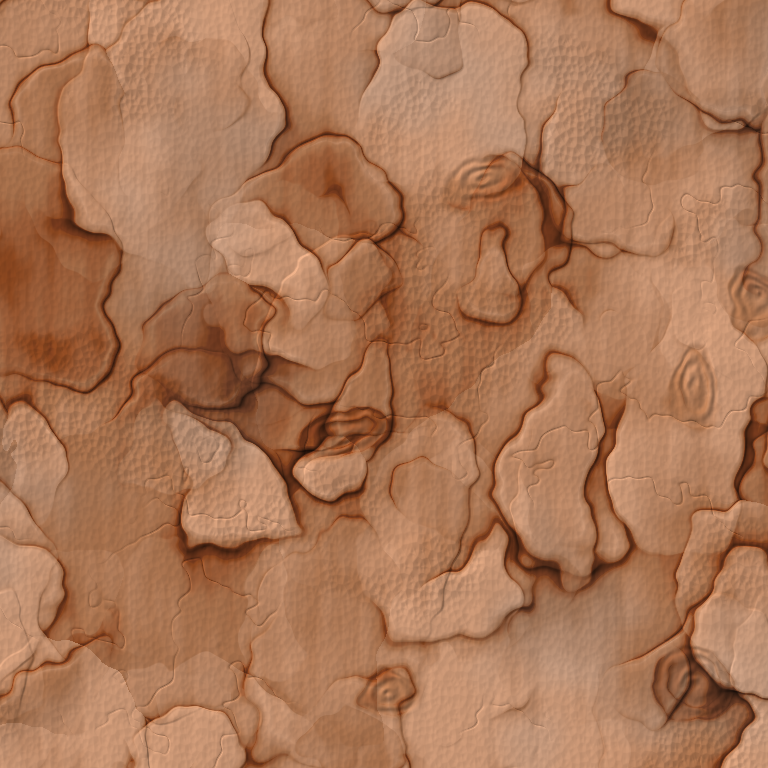
Reproduce this texture procedurally as a Shadertoy shader.

```glsl
// Peeling reddish-brown tree bark: stacked lobed plates, cracked rims, knots and gritty grain.

const vec3 UMBER  = vec3(0.45, 0.22, 0.11);
const vec3 RUST   = vec3(0.53, 0.27, 0.12);
const vec3 SIENNA = vec3(0.59, 0.35, 0.21);
const vec3 TAN    = vec3(0.64, 0.43, 0.29);
const vec3 CLAY   = vec3(0.71, 0.51, 0.38);
const vec3 PINK   = vec3(0.78, 0.58, 0.45);
const int LAYERS = 7;

float hash(vec2 p) {
    vec3 q = fract(vec3(p.xyx) * 0.1031);
    q += dot(q, q.yzx + 33.33);
    return fract((q.x + q.y) * q.z);
}

vec2 hash2(vec2 p) {
    return vec2(hash(p), hash(p + 71.7));
}

mat2 rotation(float a) {
    return mat2(cos(a), sin(a), -sin(a), cos(a));
}

// Layered, rotated sines, roughly -1..1
float waves(vec2 p, float seed) {
    float sum = 0.0, amp = 0.5;
    mat2 turn = rotation(1.1) * 1.7;
    p += seed * vec2(1.7, 2.3);
    for (int i = 0; i < 5; i++) {
        p = turn * p + seed;
        sum += amp * sin(p.x + 1.3 * sin(p.y));
        amp *= 0.6;
    }
    return sum;
}

// Cellular noise: distance to the nearest scattered point
float cellular(vec2 p) {
    vec2 cell = floor(p);
    float nearest = 2.0;
    for (int y = -1; y <= 1; y++)
    for (int x = -1; x <= 1; x++) {
        vec2 id = cell + vec2(x, y);
        nearest = min(nearest, length(id + hash2(id) - p));
    }
    return nearest;
}

// Scattered tilted pear shapes: x = signed distance, y = random value of the plate
vec2 plates(vec2 p, vec2 size, float seed, float reach, float density) {
    vec2 cell = floor(p / size);
    vec2 best = vec2(1.0, 0.0);
    for (int y = -1; y <= 1; y++)
    for (int x = -1; x <= 1; x++) {
        vec2 id = cell + vec2(x, y);
        vec2 key = id + seed * 13.0;
        if (hash(key + 5.5) > density) continue;
        vec2 centre = (id + 0.5 + 0.8 * (hash2(key) - 0.5)) * size;
        vec2 local = rotation(1.3 * (hash(key + 9.1) - 0.5)) * (p - centre);
        vec2 radius = size * reach * mix(vec2(0.28), vec2(0.55), hash2(key + 3.3));
        local.x *= 1.0 + 0.35 * clamp(local.y / radius.y, -1.0, 1.0);
        float d = (length(local / radius) - 1.0) * min(radius.x, radius.y);
        if (d < best.x) best = vec2(d, hash(key + 21.0));
    }
    return best;
}

// x = tone from dark to light, y = relief height
vec2 bark(vec2 p) {
    float tone = 0.62 + 0.3 * waves(p * 3.0, 1.0);
    float height = 0.0;

    // Plates painted from large to small
    for (int i = 0; i < LAYERS; i++) {
        float k = float(i);
        float seed = k * 3.7 + 2.0;
        float width = mix(0.36, 0.13, k / float(LAYERS - 1));
        vec2 size = width * vec2(1.0, mix(1.2, 2.0, mod(k, 2.0)));
        vec2 bend = 0.035 * vec2(waves(p * 9.0, seed), waves(p * 9.0, seed + 8.0));
        vec2 plate = plates(p + bend, size, seed, 1.0, 0.6);
        float d = plate.x;
        float inside = smoothstep(0.0015, -0.0015, d);
        float lift = smoothstep(-0.2, 0.6, waves(p * 4.0, seed + 4.0));
        float tint = mix(0.2, 1.05, plate.y) + 0.22 * waves(p * 6.0, seed + 6.0);
        tone = mix(tone, tint, inside * (0.25 + 0.5 * lift));
        float crack = exp(-abs(d) / mix(0.0018, 0.0045, lift * plate.y));
        tone -= lift * (0.75 * crack + 0.22 * (1.0 - inside) * exp(-max(d, 0.0) / 0.018));
        tone += 0.2 * lift * inside * exp(-abs(d + 0.009) / 0.004);
        height += lift * inside * (1.0 - 0.7 * exp(min(d, 0.0) / 0.012));
    }

    // Ringed knots
    vec2 sway = 0.012 * vec2(waves(p * 16.0, 31.0), waves(p * 16.0, 37.0));
    float knot = plates(p + sway, vec2(0.27), 40.0, 0.4, 0.5).x;
    float core = smoothstep(0.008, -0.008, knot);
    float ring = exp(-abs(knot) / 0.003) + 0.6 * exp(-abs(knot + 0.014) / 0.002);
    tone -= 0.25 * core + 0.4 * ring * smoothstep(-0.4, 0.4, waves(p * 12.0, 43.0));
    height += 0.3 * core * sin(knot * 420.0);

    // Creases, fibres and gritty patches
    float region = smoothstep(0.0, 0.5, waves(p * 5.0, 51.0));
    float crease = region * exp(-abs(waves(p * 13.0, 53.0)) / 0.035);
    float fibre = waves(p * vec2(55.0, 7.0), 57.0);
    float rough = smoothstep(0.15, 0.6, waves(p * 5.0, 61.0));
    float grit = cellular(p * vec2(125.0, 95.0));
    tone += 0.06 * fibre - 0.12 * crease - 0.12 * rough;
    height += 0.12 * fibre - 0.35 * crease + mix(0.2, 0.5, rough) * grit;
    return vec2(tone, height);
}

vec3 barkColour(float tone) {
    vec3 c = mix(UMBER, RUST, smoothstep(0.02, 0.10, tone));
    c = mix(c, SIENNA, smoothstep(0.10, 0.24, tone));
    c = mix(c, TAN, smoothstep(0.24, 0.45, tone));
    c = mix(c, CLAY, smoothstep(0.45, 0.71, tone));
    c = mix(c, PINK, smoothstep(0.71, 0.95, tone));
    return c * exp(0.9 * min(tone, 0.0));
}

void mainImage(out vec4 fragColor, in vec2 fragCoord) {
    vec2 p = fragCoord / iResolution.y;
    vec2 toLight = 0.0025 * vec2(-0.7, 0.7);
    vec2 here = bark(p);
    float slope = here.y - bark(p + toLight).y;
    vec3 colour = barkColour(0.55 + 1.2 * (here.x - 0.5));

    // Greyed weathering, then light from the upper left
    float grey = dot(colour, vec3(0.4, 0.4, 0.2));
    colour = mix(colour, vec3(grey), 0.2 * smoothstep(0.2, 0.8, waves(p * 4.0, 71.0)));
    colour *= 1.0 + clamp(0.7 * slope, -0.28, 0.22);
    fragColor = vec4(clamp(colour, 0.0, 1.0), 1.0);
}
```
